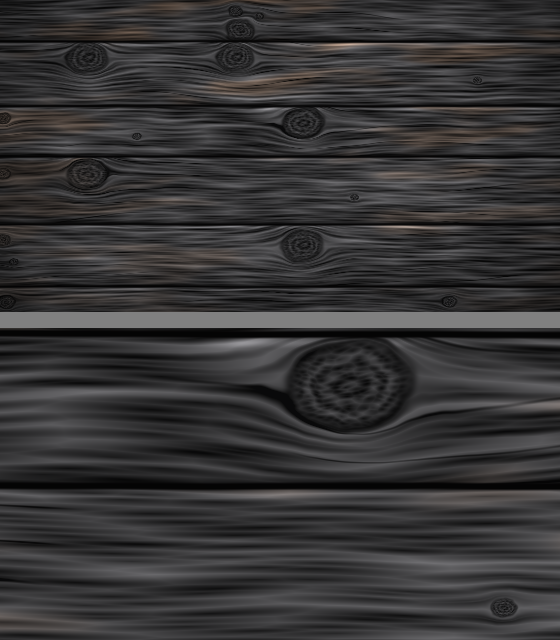
Top: the whole. Bottom: its middle third, enlarged.
Give the GLSL for this texture, as a WebGL 2 fragment shader.

```glsl
#version 300 es
precision highp float;
// Weathered charcoal planks: six horizontal boards split by dark seams.
// Grain is stretched cellular noise and layered sines, laid along streamlines
// that part around each knot; knots are filled with uneven growth rings.
uniform vec2 u_resolution;
out vec4 outColor;

// Board edges from bottom to top, in canvas heights.
const float SEAMS[7] = float[7](-0.11, 0.081, 0.281, 0.498, 0.66, 0.867, 1.07);
const vec3 COOL = vec3(0.975, 0.99, 1.035);
const vec3 WARM = vec3(1.2, 1.0, 0.86);
const vec3 GAP = vec3(0.016, 0.014, 0.015);

struct Knot { vec2 center; float radius; };

vec2 hash2(vec2 c) {
  vec2 k = vec2(dot(c, vec2(127.1, 311.7)), dot(c, vec2(269.5, 183.3)));
  return fract(sin(k) * 4375.85);
}

// Distance to the nearest scattered cell point.
float cells(vec2 p) {
  vec2 base = floor(p);
  float nearest = 4.0;
  for (int j = -1; j <= 1; j++)
    for (int i = -1; i <= 1; i++) {
      vec2 c = base + vec2(i, j);
      vec2 d = c + hash2(c) - p;
      nearest = min(nearest, dot(d, d));
    }
  return sqrt(nearest);
}

// Layered, turned sines, roughly -1 to 1.
float waves(vec2 p, float seed) {
  float sum = 0.0, amp = 0.5;
  for (int i = 0; i < 4; i++) {
    sum += amp * sin(p.x + seed + 1.6 * sin(p.y + seed));
    p = mat2(1.3, -1.1, 1.1, 1.3) * p + seed;
    amp *= 0.6;
  }
  return sum;
}

// Kind 0 is the main knot, 1 a side knot, 2 a small pin knot.
Knot knotAt(int kind, float row, float low, float high) {
  float odd = mod(row, 2.0), first = 1.0 - step(0.5, row), last = step(4.5, row);
  float upper = step(3.5, row);
  float x = mix(0.28, 0.97, odd) - 0.2 * last - 0.26 * first;
  float height = mix(0.74, 0.66, odd) - 0.48 * last;
  float radius = 0.047 - 0.027 * first - 0.012 * last;
  if (kind == 1) {
    x = 0.01 + 0.745 * upper + 1.43 * first;
    height = 0.75 - 0.27 * last;
    radius = 0.017 + 0.025 * (upper - last);
  } else if (kind == 2) {
    x = 1.79 * fract(row * 0.61 + 0.415);
    height = 0.4;
    radius = 0.01;
  }
  return Knot(vec2(x, mix(low, high, height)), radius);
}

// Soft line where a value passes through zero.
float hairline(float value, float width) {
  return 1.0 - smoothstep(0.0, width, abs(value));
}

// Brightness of straight wood at a flow position.
float grainTone(vec2 g, float seed) {
  float fine = cells(vec2(g.x * 6.0, g.y * 120.0) + seed);
  float broad = cells(vec2(g.x * 2.5, g.y * 44.0) + seed);
  float drift = waves(vec2(g.x * 2.0, g.y * 12.0), seed);
  float growth = sin(g.y * 430.0 + 3.0 * drift);
  float ridged = smoothstep(-0.5, 0.5, waves(vec2(g.x * 1.5, g.y * 14.0), seed + 2.0));
  float tone = 0.215 + 0.26 * (fine - 0.43) + 0.18 * (broad - 0.43);
  tone += 0.05 * growth * mix(0.25, 1.0, ridged) + 0.035 * drift;
  float split = hairline(sin(g.y * 75.0 + 2.5 * drift), 0.16);
  return tone - 0.13 * split * smoothstep(-0.1, 0.4, waves(vec2(g.x * 5.0, g.y * 8.0), seed + 4.0));
}

void main() {
  vec2 p = gl_FragCoord.xy / u_resolution.y;
  float px = 1.0 / u_resolution.y;

  // Find the board and the distances to its edges.
  float y = p.y + 0.0012 * waves(vec2(p.x * 6.0, p.y * 3.0), 1.0);
  int row = 0;
  for (int i = 1; i < 6; i++) row += int(step(SEAMS[i], y));
  float low = SEAMS[row], high = SEAMS[row + 1], seed = float(row) * 7.3 + 1.0;

  // Bend the grain around knots and gather their rings.
  float flow = p.y, ringMask = 0.0, ringTone = 0.0, rim = 0.0;
  for (int k = 0; k < 3; k++) {
    Knot knot = knotAt(k, float(row), low, high);
    vec2 d = (p - knot.center) * vec2(0.78, 1.0);
    d += 0.12 * knot.radius * waves(d / knot.radius * 1.6, seed);
    float r2 = knot.radius * knot.radius;
    flow -= r2 * d.y / max(dot(d, d), r2);
    float s = length(d) / knot.radius;
    float mask = 1.0 - smoothstep(0.75, 1.25, s);
    float rings = sin(s * 21.0 + 1.5 * waves(d / knot.radius * 3.0, seed));
    float fiber = cells(d / knot.radius * vec2(5.0, 9.0));
    ringTone = mix(ringTone, 0.12 + 0.06 * s + 0.05 * rings + 0.16 * (fiber - 0.4), mask);
    ringMask = max(ringMask, mask);
    rim = max(rim, hairline(s - 1.0, 0.2));
  }
  vec2 g = vec2(p.x, flow + 0.012 * waves(vec2(p.x * 3.0, flow * 9.0), seed));
  float tone = mix(grainTone(g, seed), ringTone, ringMask) - 0.06 * rim;

  // Brown, less charred streaks, stronger toward the top.
  float warm = smoothstep(0.1, 0.8, waves(vec2(g.x * 4.0, g.y * 24.0), seed + 5.0));
  warm *= mix(0.3, 0.9, p.y);
  tone = max(tone + 0.06 * warm, 0.035);
  vec3 color = tone * mix(COOL, WARM, clamp(warm + 0.1, 0.0, 1.0));

  // Worn upper edges, shaded lower edges, then the open seams.
  float below = high - y, above = y - low;
  color *= 1.0 + 0.35 * hairline(below - 0.009, 0.007);
  color *= mix(0.5, 1.0, smoothstep(0.0, 0.022, above));
  float edge = min(below, above);
  color = mix(GAP, color, smoothstep(0.003 - px, 0.004 + px, edge));

  // Darken toward the canvas border.
  vec2 q = gl_FragCoord.xy / u_resolution * 2.0 - 1.0;
  color *= 1.06 - 0.32 * pow(abs(q.x), 4.0) - 0.2 * pow(abs(q.y), 4.0);
  outColor = vec4(color, 1.0);
}
```
